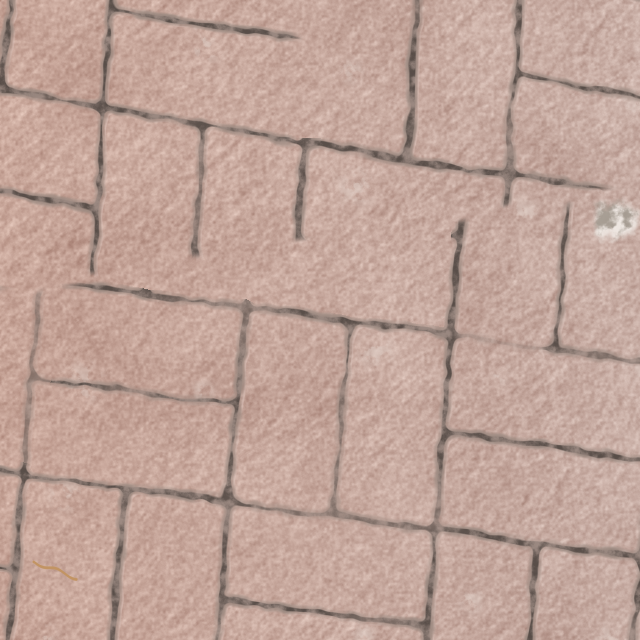
Reproduce this texture procedurally as a Shadertoy shader.

```glsl
// Stamped basket-weave paving in weathered pink concrete, two overlapping stamp mats with worn joints

float hash(vec2 p) {
    vec3 q = fract(vec3(p.xyx) * 0.1031);
    q += dot(q, q.yzx + 33.33);
    return fract((q.x + q.y) * q.z);
}

float noise(vec2 p) {
    vec2 i = floor(p), f = fract(p);
    f = f * f * (3.0 - 2.0 * f);
    return mix(mix(hash(i), hash(i + vec2(1, 0)), f.x),
               mix(hash(i + vec2(0, 1)), hash(i + vec2(1, 1)), f.x), f.y);
}

float fbm(vec2 p) {
    float sum = 0.0, amp = 0.5;
    for (int i = 0; i < 4; i++) {
        sum += amp * noise(p);
        p = mat2(1.6, 1.2, -1.2, 1.6) * p + 7.3;
        amp *= 0.5;
    }
    return sum;
}

// Signed distance to the nearest brick; blocks of two bricks alternate direction
float brick(vec2 q, float parity) {
    vec2 cell = floor(q), f = q - cell - 0.5;
    if (mod(cell.x + cell.y + parity, 2.0) > 0.5) f = f.yx;
    f.y = abs(f.y) - 0.25;
    vec2 e = abs(f) - vec2(0.5, 0.25) + 0.05;
    return length(max(e, 0.0)) + min(max(e.x, e.y), 0.0) - 0.05;
}

// Joints of both mats: x = dark core, y = soft grey rim
vec2 joints(vec2 p) {
    vec2 w = p + 0.007 * (vec2(noise(p * 11.0), noise(p * 11.0 + 40.0)) - 0.5)
               + 0.005 * (vec2(noise(p * 60.0), noise(p * 60.0 + 80.0)) - 0.5);
    float seam = p.y - 0.436 + 0.165 * (p.x - 0.13);
    float keep = smoothstep(0.0, 0.015, abs(seam));
    float d;
    if (seam < 0.0) {
        vec2 q = inverse(mat2(0.315, 0.052, -0.023, 0.3125)) * (w - vec2(0.163, 0.169));
        d = brick(q, 1.0);
        // joints that were never pressed in
        if (q.y < -0.025) keep *= smoothstep(0.04, 0.12, abs(q.x - 1.0));
        if (q.y > 0.3) keep *= 1.0 - smoothstep(1.08, 1.16, q.x) * step(q.x, 1.9);
    } else {
        vec2 q = inverse(mat2(0.322, 0.043, -0.027, 0.304)) * (w - vec2(0.358, 0.784));
        d = brick(q, 0.0);
        if (q.y < -1.03 && q.x < 0.96) keep = 0.0;
        // shallow stretches of the lower mat
        if (abs(q.x + 1.0) < 0.1 && q.y < -0.06) keep *= 0.5;
        if (abs(q.y + 1.0) < 0.1) keep *= 1.0 - 0.8 * smoothstep(0.1, 0.03, abs(q.x - 1.25) - 0.15);
    }
    keep *= mix(0.65, 1.0, smoothstep(0.2, 0.45, noise(p * 10.0 + 3.0)));
    float width = 0.004 + 0.014 * noise(p * 30.0 + 21.0);
    float soft = max(0.005, 2.5 / iResolution.y);
    return keep * vec2(smoothstep(-width - soft, -width + soft, d),
                       smoothstep(-width - 0.024, -width - 0.004, d));
}

// Slate-like surface: diagonal ridges over fine grain
float relief(vec2 p) {
    float ridges = fbm(vec2(dot(p, vec2(0.77, -0.64)) * 32.0, dot(p, vec2(0.64, 0.77)) * 72.0));
    return ridges * (0.1 + 0.9 * noise(p * 6.0)) + 0.6 * fbm(p * 115.0);
}

// Pale scuffs scattered over a jittered grid
float scuffs(vec2 p) {
    float sum = 0.0;
    vec2 g = p * 4.5;
    for (int y = -1; y <= 1; y++)
        for (int x = -1; x <= 1; x++) {
            vec2 c = floor(g) + vec2(x, y);
            vec2 centre = c + 0.2 + 0.6 * vec2(hash(c + 5.0), hash(c + 17.0));
            float size = 0.1 + 0.14 * hash(c + 31.0);
            sum += step(0.5, hash(c)) * smoothstep(size, 0.0, length(g - centre));
        }
    return sum * smoothstep(0.4, 0.6, fbm(p * 75.0));
}

void mainImage(out vec4 fragColor, in vec2 fragCoord) {
    vec2 p = fragCoord / iResolution.xy;
    p.y = 1.0 - p.y; // measured from the top

    // Lit concrete
    vec2 light = vec2(0.0018, 0.0015);
    float slope = relief(p + light) - relief(p - light);
    float tone = 0.49 + 1.1 * slope + 0.55 * (fbm(p * 8.0) - 0.47)
               + 0.45 * (noise(p * 230.0) - 0.5) + 0.45 * (fbm(p * 90.0) - 0.47);
    vec3 col = mix(vec3(0.695, 0.56, 0.517), vec3(0.86, 0.757, 0.718), clamp(tone, -0.2, 1.25));
    col *= mix(vec3(1.0, 0.975, 0.96), vec3(1.0, 1.02, 1.03), p.x);
    col = mix(col, vec3(0.88, 0.82, 0.79), 0.55 * min(scuffs(p), 1.0));

    // Grey residue, dark joints and their bright lips
    vec2 joint = joints(p);
    float lip = max(joints(p - vec2(0.006, 0.005)).x - joint.y, 0.0);
    col = mix(col, vec3(0.88, 0.79, 0.76), 0.5 * lip);
    col = mix(col, vec3(0.61, 0.54, 0.505), joint.y * (0.25 + 0.75 * noise(p * 45.0)));
    vec3 grout = mix(vec3(0.33, 0.29, 0.27), vec3(0.60, 0.53, 0.50), smoothstep(0.2, 0.75, fbm(p * 80.0)));
    col = mix(col, grout, 0.95 * joint.x);

    // Chalky splash at the right edge
    float splash = length(p - vec2(0.967, 0.345)) + 0.035 * (fbm(p * 45.0) - 0.5);
    vec3 chalk = mix(vec3(0.64, 0.61, 0.57), vec3(0.95, 0.93, 0.91), smoothstep(0.3, 0.6, fbm(p * 60.0)));
    col = mix(col, chalk, 0.9 * smoothstep(0.042, 0.022, splash));

    // Dry twig
    vec2 t = p - vec2(0.053, 0.878);
    float along = clamp(t.x, 0.0, 0.066);
    float twig = length(t - vec2(along, 0.38 * along + 0.003 * sin(along * 130.0)));
    col = mix(col, vec3(0.76, 0.58, 0.39), smoothstep(0.0035, 0.001, twig));

    fragColor = vec4(clamp(col, 0.0, 1.0), 1.0);
}
```
